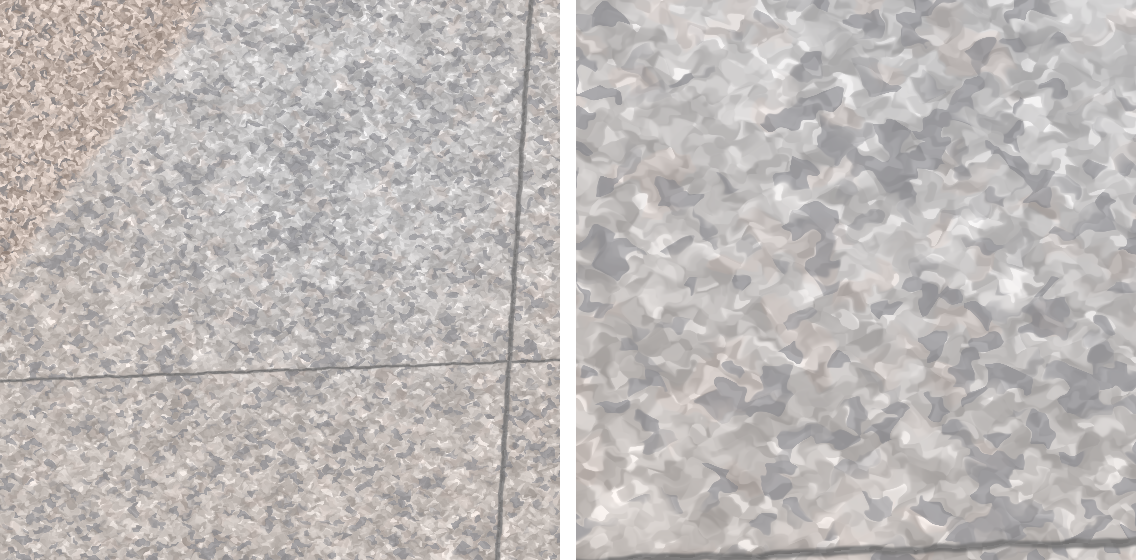
Left, the full canvas; right, a detail of the centre.
Reproduce this texture procedurally as a WebGL 2 fragment shader.

```glsl
#version 300 es
precision highp float;
// Speckled granite paving: pale grey slabs with two slightly skewed joints and
// a warmer, rougher corner. Mineral grains are layers of soft cellular noise;
// the joints are distances to gently wobbling lines.

uniform vec2 u_resolution;
out vec4 outColor;

// Stone colours
const vec3 STONE_COOL = vec3(0.755, 0.752, 0.755);
const vec3 STONE_WARM = vec3(0.765, 0.735, 0.715);
const vec3 ROUGH_STONE = vec3(0.755, 0.695, 0.660);
const vec3 DARK_MINERAL = vec3(0.565, 0.565, 0.585);
const vec3 PINK_MINERAL = vec3(0.800, 0.745, 0.720);
const vec3 JOINT_COLOR = vec3(0.475, 0.470, 0.470);

// Joints: offset, slope and half width
const float ROW_OFFSET = 0.320, ROW_SLOPE = 0.037, ROW_HALF = 0.0023;
const float COL_OFFSET = 0.888, COL_SLOPE = 0.060, COL_HALF = 0.0042;

// Rough corner: edge height at the left side, and slope
const float ROUGH_OFFSET = 0.49, ROUGH_SLOPE = 1.375;

// Grain cells across the canvas, for each layer
const vec2 CLUSTER_CELLS = vec2(20.0, 24.0);
const vec2 GRAIN_CELLS = vec2(68.0, 88.0);
const vec2 FLECK_CELLS = vec2(78.0, 104.0);
const vec2 FINE_CELLS = vec2(135.0, 185.0);
const vec2 ROUGH_CELLS = vec2(165.0, 175.0);

vec3 hash3(vec2 p) {
  vec3 q = fract(p.xyx * vec3(0.1031, 0.1030, 0.0973));
  q += dot(q, q.yxz + 33.33);
  return fract((q.xxy + q.yzz) * q.zyx);
}

// Random value of the nearest cell, blended softly at the cell borders
float cellTone(vec2 p, float sharpness) {
  vec2 cell = floor(p), local = fract(p);
  float total = 0.0, weightSum = 0.0;
  for (int y = -1; y <= 1; y++) {
    for (int x = -1; x <= 1; x++) {
      vec2 offset = vec2(x, y);
      vec3 rnd = hash3(cell + offset + 57.0);
      vec2 d = offset + rnd.xy - local;
      float weight = exp(-sharpness * dot(d, d));
      total += rnd.z * weight;
      weightSum += weight;
    }
  }
  return total / weightSum;
}

// Layered sines that bend the grain outlines
vec2 grainWarp(vec2 p) {
  vec2 a = sin(p.yx * vec2(173.0, 151.0) + 2.0 * sin(p * 97.0));
  vec2 b = sin(p.yx * vec2(389.0, 347.0) + 3.0 * sin(p * 211.0));
  return 0.0026 * a + 0.0014 * b;
}

float wobble(float t) {
  return 0.0007 * sin(t * 61.0) + 0.0005 * sin(t * 143.0 + 1.7) + 0.0003 * sin(t * 317.0);
}

float lineMask(float dist, float halfWidth, float soft) {
  return 1.0 - smoothstep(halfWidth - soft, halfWidth + soft, abs(dist));
}

void main() {
  vec2 uv = gl_FragCoord.xy / u_resolution;
  float soft = max(0.0012, 0.8 / min(u_resolution.x, u_resolution.y));

  // Signed distances to both joints; their signs identify the slab
  float rowDist = uv.y - ROW_OFFSET - ROW_SLOPE * uv.x + wobble(uv.x);
  float colDist = uv.x - COL_OFFSET - COL_SLOPE * uv.y + wobble(uv.y + 3.0);
  vec2 slab = step(vec2(0.0), vec2(colDist, rowDist));
  vec2 p = uv + grainWarp(uv) + slab * vec2(1.37, 2.11);

  // Grain layers
  float cluster = cellTone(p * CLUSTER_CELLS, 5.0);
  float grain = cellTone(p * GRAIN_CELLS, 14.0);
  float fleck = cellTone(p * FLECK_CELLS + 31.0, 16.0);
  float fine = cellTone(p * FINE_CELLS + 73.0, 12.0);
  float tint = cellTone(p * GRAIN_CELLS * 0.7 + 11.0, 8.0);

  // Smooth slab: cool towards the upper middle, warm towards the edges
  float warmth = smoothstep(0.1, 0.65, distance(uv, vec2(0.62, 0.75)));
  vec3 color = mix(STONE_COOL, STONE_WARM, warmth);
  color = mix(color, PINK_MINERAL, 0.4 * smoothstep(0.6, 0.9, tint));
  color += 0.15 * (grain - 0.46) + 0.12 * (fine - 0.48) + 0.06 * (cluster - 0.5);
  float darkness = smoothstep(0.66, 0.88, fleck + 0.35 * (0.5 - cluster));
  color = mix(color, DARK_MINERAL + 0.08 * (fine - 0.5), 0.68 * darkness);
  color += 0.07 * smoothstep(0.82, 0.96, fine) * (1.0 - darkness);
  color -= 0.012 * (1.0 - slab.y);

  // Rough corner: finer grain with stronger contrast and a ragged edge
  float rough = cellTone(p * ROUGH_CELLS + 19.0, 12.0);
  vec3 roughColor = ROUGH_STONE + 0.30 * (rough - 0.46) + 0.12 * (fine - 0.5);
  roughColor = mix(roughColor, DARK_MINERAL * 0.88, 0.65 * darkness * smoothstep(0.9, 0.3, rough));
  float edge = (uv.y - ROUGH_OFFSET - ROUGH_SLOPE * uv.x) / length(vec2(1.0, ROUGH_SLOPE));
  edge += 0.016 * (rough - 0.5) + 0.012 * (cluster - 0.5);
  color = mix(color, roughColor, smoothstep(-0.012, 0.014, edge));

  // Joints with a faint shaded rim and uneven width
  float uneven = 0.0012 * (grain - 0.5);
  float joint = max(lineMask(rowDist, ROW_HALF + uneven, soft),
                    lineMask(colDist, COL_HALF + uneven, soft));
  float rim = max(lineMask(rowDist, ROW_HALF, 0.004), lineMask(colDist, COL_HALF, 0.005));
  color *= 1.0 - 0.10 * rim;
  vec3 filler = JOINT_COLOR + 0.09 * (fine - 0.5);
  filler += 0.05 * smoothstep(0.0, COL_HALF, abs(colDist + 0.001)) * step(abs(colDist), COL_HALF);
  color = mix(color, filler, 0.92 * joint);

  outColor = vec4(clamp(color, 0.0, 1.0), 1.0);
}
```
